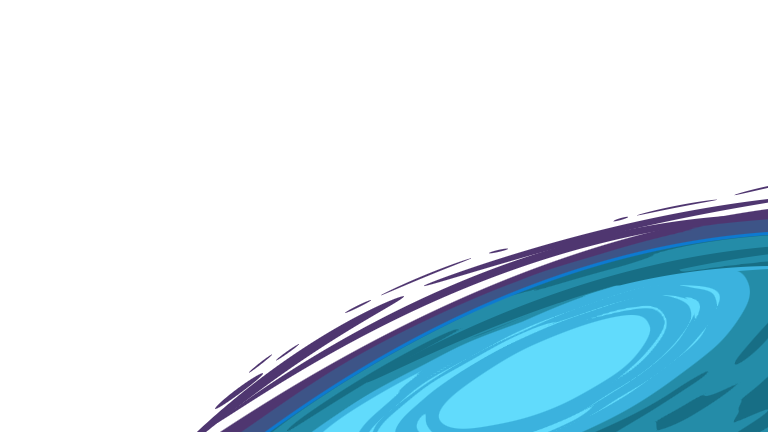
Give the GLSL for this background, as a Shadertoy shader.

```glsl
const vec3 PAPER  = vec3(1.0);
const vec3 PURPLE = vec3(0.31, 0.21, 0.44);
const vec3 INDIGO = vec3(0.24, 0.33, 0.53);
const vec3 AZURE  = vec3(0.05, 0.48, 0.82);
const vec3 DARK   = vec3(0.09, 0.43, 0.52);
const vec3 TEAL   = vec3(0.14, 0.55, 0.66);
const vec3 SKY    = vec3(0.23, 0.70, 0.87);
const vec3 CYAN   = vec3(0.38, 0.86, 0.99);

const float RIGHT = 1.778;                   // x of the rim's high end
const vec3  RIM = vec3(0.463, 0.069, 0.282); // height, slope, curvature
const vec2  SWIRL_CENTER = vec2(1.262, 0.139);
const float SWIRL_TILT = 0.42;
const float SWIRL_LENGTH = 0.271;
const vec2  SWIRL_HEIGHT = vec2(0.084, 0.067); // below, above its axis

// Rim strokes: start x, end x, start offset, end offset
const int STROKE_COUNT = 12;
const vec4 STROKES[STROKE_COUNT] = vec4[](
    vec4(1.70, 1.83, 0.092, 0.112), vec4(1.475, 1.66, 0.083, 0.086),
    vec4(1.42, 1.454, 0.083, 0.084), vec4(1.132, 1.176, 0.104, 0.097),
    vec4(0.882, 1.09, 0.123, 0.109), vec4(0.799, 0.859, 0.128, 0.124),
    vec4(0.639, 0.692, 0.120, 0.122), vec4(0.576, 0.63, 0.132, 0.136),
    vec4(0.498, 0.609, 0.111, 0.112), vec4(0.981, 1.85, 0.097, 0.078),
    vec4(0.40, 0.935, 0.083, 0.096), vec4(0.50, 1.85, 0.083, 0.035));
// Bulge and half width of the three long strokes
const vec2 LONG_SHAPES[3] = vec2[](
    vec2(-0.025, 0.0075), vec2(0.008, 0.011), vec2(-0.002, 0.009));
const float DASH_WIDTH = 0.0022;
const float BOLD_DASH_WIDTH = 0.006;

float hash(vec2 p) {
    return fract(sin(dot(p, vec2(127.1, 311.7))) * 43758.5453);
}

float noise(vec2 p) {
    vec2 i = floor(p), f = fract(p);
    f = f * f * (3.0 - 2.0 * f);
    return mix(mix(hash(i), hash(i + vec2(1, 0)), f.x),
               mix(hash(i + vec2(0, 1)), hash(i + vec2(1, 1)), f.x), f.y);
}

// Smooth coverage of the region where v is negative
float fill(float v) {
    return clamp(0.5 - v / max(fwidth(v), 1e-5), 0.0, 1.0);
}

// Tapered brush stroke running along the rim
float stroke(float x, float d, vec4 s, vec2 shape) {
    float t = (x - s.x) / (s.y - s.x);
    float arch = max(4.0 * t * (1.0 - t), 0.0);
    float center = mix(s.z, s.w, t) + shape.x * arch;
    float gap = abs(d - center) - shape.y * sqrt(arch);
    return clamp(0.5 - gap * iResolution.y, 0.0, 1.0) * step(0.0, t) * step(t, 1.0);
}

vec3 swirl(vec2 p) {
    float c = cos(SWIRL_TILT), s = sin(SWIRL_TILT);
    vec2 q = mat2(c, -s, s, c) * (p - SWIRL_CENTER);
    q.x /= SWIRL_LENGTH;
    q.y /= q.y > 0.0 ? SWIRL_HEIGHT.y : SWIRL_HEIGHT.x;
    float r = length(q) + 0.12 * (noise(q * vec2(2.0, 1.5) + 7.0) - 0.5);
    float left = clamp(-q.x, 0.0, 2.0);

    // Outer streaks
    float streak = noise(vec2(q.x * 1.1 + 3.0, r * 5.0));
    vec3 col = mix(DARK, TEAL, fill(0.52 - streak));

    // Pool with pale rings and streaks toward the left
    col = mix(col, SKY, fill(r - 1.93 - 0.28 * left));
    float rings = min(abs(r - 1.39) - 0.04, abs(r - 1.62) - 0.035);
    rings += 0.06 * noise(q * 2.0);
    col = mix(col, CYAN, fill(rings));
    float pale = noise(vec2(q.x * 1.3, r * 7.0 + 2.0));
    float paleArea = fill(r - 1.8 - 0.25 * left) * fill(1.08 - r);
    col = mix(col, CYAN, fill(0.85 - 0.2 * left - pale) * paleArea);

    // Bright core
    return mix(col, CYAN, fill(r - 1.0));
}

void mainImage(out vec4 fragColor, in vec2 fragCoord) {
    vec2 p = fragCoord / iResolution.y;
    float u = RIGHT - p.x;
    float slope = RIM.y + 2.0 * RIM.z * u;
    float d = (p.y - RIM.x + u * (RIM.y + RIM.z * u)) / sqrt(1.0 + slope * slope);

    // Pool and the streaked belt beneath the rim
    vec3 pool = swirl(p);
    float grain = noise(vec2(p.x * 3.5, d * 70.0));
    vec3 belt = mix(DARK, TEAL, fill(0.5 - grain));
    float beltDepth = 0.045 + 0.055 * abs(p.x - 1.0) + 0.02 * (grain - 0.5);
    pool = mix(pool, belt, fill(-d - beltDepth));
    pool = mix(pool, SKY, stroke(p.x, d, vec4(1.35, 1.85, -0.065, -0.085), vec2(0.0, 0.005)));
    pool = mix(pool, DARK, stroke(p.x, d, vec4(0.85, 1.95, -0.035, -0.035), vec2(-0.015, 0.012)));
    pool = mix(pool, AZURE, fill(-d - 0.007));

    // Solid rim, indigo on its inner side
    float bodyTop = 0.033 + 0.06 * (p.x - 1.2) * (p.x - 1.2);
    float indigoTop = 0.016 + 0.03 * abs(p.x - 1.2) + 0.012 * (noise(vec2(p.x * 5.0, d * 90.0)) - 0.5);
    vec3 body = mix(PURPLE, INDIGO, fill(d - indigoTop));
    vec3 col = mix(PAPER, body, fill(d - bodyTop));

    // Loose strokes outside the rim
    for (int i = 0; i < STROKE_COUNT; i++) {
        vec2 shape = vec2(0.0, i == 8 ? BOLD_DASH_WIDTH : DASH_WIDTH);
        if (i > 8) shape = LONG_SHAPES[i - 9];
        float ink = stroke(p.x, d, STROKES[i], shape);
        col = mix(col, PURPLE, ink * fill(indigoTop - d));
    }

    fragColor = vec4(mix(col, pool, fill(d)), 1.0);
}
```
